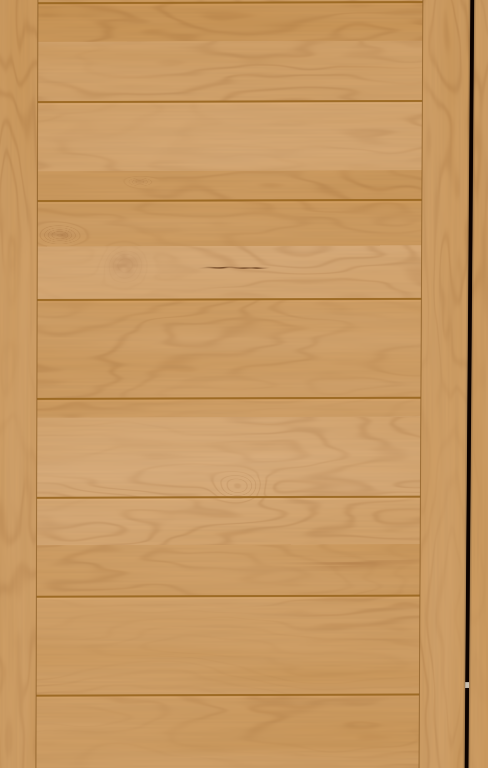
Write a WebGL 1 fragment shader that draws this texture.

```glsl
precision highp float;
uniform vec2 u_resolution;

float hash(vec2 p) {
  p = fract(p * vec2(0.1731, 0.2457));
  p += dot(p, p.yx + 31.3);
  return fract((p.x + p.y) * p.x * 7.13);
}

float noise(vec2 p) {
  vec2 i = floor(p), f = fract(p);
  f = f * f * (3.0 - 2.0 * f);
  return mix(mix(hash(i), hash(i + vec2(1.0, 0.0)), f.x),
             mix(hash(i + vec2(0.0, 1.0)), hash(i + 1.0), f.x), f.y);
}

float fbm(vec2 p) {
  float sum = 0.0, amp = 0.5;
  for (int i = 0; i < 4; i++) {
    sum += amp * noise(p);
    p = p * 2.03 + 17.7;
    amp *= 0.45;
  }
  return sum;
}

// Soft stroke around d = 0; blur is one device pixel
float stroke(float d, float halfWidth, float blur) {
  return 1.0 - smoothstep(halfWidth - 0.6 * blur, halfWidth + 0.6 * blur, abs(d));
}

float blob(vec2 p, vec2 center, vec2 size) {
  vec2 d = (p - center) / size;
  return exp(-dot(d, d));
}

// Wood with the grain along q.x; bump bends the growth rings
vec3 wood(vec2 q, float seed, float tone, float bump) {
  vec2 s = q + seed * vec2(3.7, 5.3);
  float field = fbm(s * vec2(2.6, 13.0)) + 0.45 * bump;
  float rings = pow(0.5 + 0.5 * sin(field * 75.0), 5.0);
  float figure = smoothstep(0.3, 0.75, noise(s * vec2(4.0, 15.0) + 9.0));
  float fiber = noise(s * vec2(14.0, 420.0)) - 0.5;
  float band = fbm(s * vec2(2.0, 34.0) + 4.0) - 0.45;
  tone += 0.5 * band + 0.35 * (field - 0.45);
  vec3 col = mix(vec3(0.76, 0.555, 0.305), vec3(0.835, 0.665, 0.475), clamp(tone, 0.0, 1.0));
  col *= 1.0 + 0.025 * fiber;
  return col * (1.0 - vec3(0.045, 0.065, 0.09) * rings * (0.25 + 0.75 * figure));
}

void main() {
  vec2 uv = gl_FragCoord.xy / u_resolution;
  vec2 p = uv * vec2(0.637, 1.0);
  float px = 1.0 / u_resolution.y;

  // Slightly leaning joints between the parts
  float left = p.x - 0.0469 - 0.0026 * p.y;
  float right = p.x - 0.547 - 0.005 * p.y;
  float gap = p.x - 0.609 - 0.0075 * p.y;

  // Horizontal boards, some glued from two strips
  float level = (p.y + 0.003 * (0.3 - p.x) - 0.095) / 0.1288;
  float row = floor(level), along = fract(level);
  float seam = row == 1.0 ? 0.52 : row == 2.0 ? 0.81 : row == 4.0 ? 0.54 :
               row == 5.0 ? 0.3 : row == 6.0 ? 0.61 : 2.0;
  float upper = smoothstep(-0.5, 0.5, (along - seam) * 0.1288 / px);
  float upperIsLight = row == 1.0 || row == 5.0 ? 1.0 : 0.0;
  float light = seam > 1.0 ? 0.45 : mix(0.36, 0.74, abs(upper + upperIsLight - 1.0));
  light += 0.1 * (hash(vec2(row, 7.0)) - 0.5);

  // Brighter and paler light across the middle
  float glow = 0.22 * blob(p, vec2(0.28, 0.42), vec2(0.4, 0.35)) - 0.09;

  // Knots and a streak of heartwood
  float knots = blob(p, vec2(0.163, 0.655), vec2(0.025, 0.022))
              + blob(p, vec2(0.312, 0.366), vec2(0.028, 0.016))
              + blob(p, vec2(0.078, 0.694), vec2(0.022, 0.01))
              + 0.7 * blob(p, vec2(0.182, 0.763), vec2(0.014, 0.005));
  vec3 col = wood(p, row * 2.0 + step(seam, along), light + glow, knots);
  float stain = blob(p, vec2(0.163, 0.655), vec2(0.018, 0.015))
              + blob(p, vec2(0.078, 0.694), vec2(0.018, 0.006))
              + blob(p, vec2(0.182, 0.764), vec2(0.008, 0.003));
  stain *= 0.4 + 0.8 * noise(p * vec2(130.0, 240.0));
  float streak = blob(p, vec2(0.475, 0.268 + 0.06 * (p.x - 0.475)), vec2(0.065, 0.007));
  streak *= smoothstep(0.3, 0.75, noise(p * vec2(12.0, 330.0)));
  col *= 1.0 - vec3(0.09, 0.13, 0.17) * stain - vec3(0.1, 0.15, 0.2) * streak;

  // Thin split with ragged ends
  float splitY = 0.6505 + 0.003 * (noise(vec2(p.x * 70.0, 2.0)) - 0.5);
  float split = stroke(p.y - splitY, 0.001, px) * smoothstep(0.05, 0.025, abs(p.x - 0.306));
  split *= 0.35 + 0.65 * noise(vec2(p.x * 110.0, 5.0));
  col = mix(col, vec3(0.36, 0.2, 0.08), 0.85 * split);

  // Grooves between boards, with a lit lower lip
  float groove = (along - step(0.5, along)) * 0.1288;
  col *= 1.0 + 0.035 * stroke(groove + 0.0028, 0.001, px);
  col = mix(col, vec3(0.6, 0.4, 0.12), 0.9 * stroke(groove, 0.0013, px));

  // Upright stiles and the neighbouring door
  float isLeft = smoothstep(0.5, -0.5, left / px);
  float isRight = smoothstep(-0.5, 0.5, right / px);
  float side = left < 0.1 ? 31.0 : gap < 0.0 ? 38.0 : 45.0;
  float stileTone = 0.48 + 0.7 * glow;
  col = mix(col, wood(p.yx, side, stileTone, 0.0), max(isLeft, isRight));
  float joint = max(stroke(left, 0.0007, px), stroke(right, 0.0007, px));
  col = mix(col, vec3(0.55, 0.37, 0.15), 0.75 * joint);

  // Dark gap with its soft edge and a small metal catch
  col *= 1.0 - 0.2 * smoothstep(0.006, 0.002, abs(gap));
  col = mix(col, vec3(0.05, 0.01, 0.0), stroke(gap, 0.0025, px));
  float latch = stroke(gap, 0.0026, px) * stroke(p.y - 0.108, 0.0038, px);
  col = mix(col, vec3(0.78, 0.74, 0.68), latch);

  gl_FragColor = vec4(col, 1.0);
}
```
